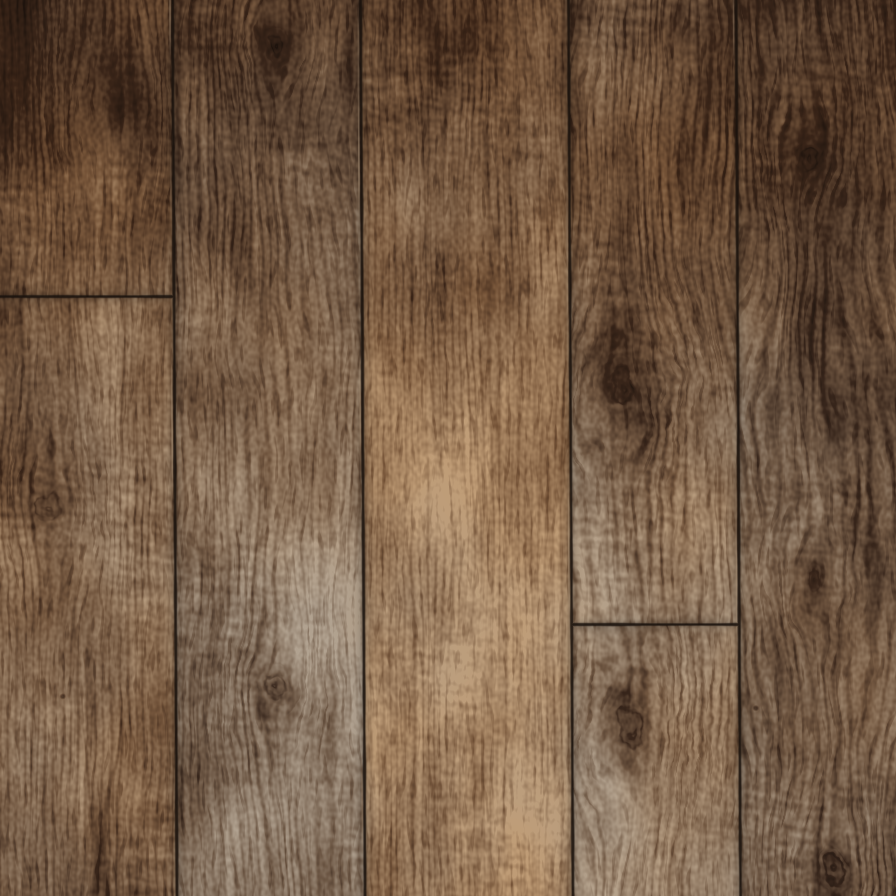
Write a Shadertoy shader that draws this texture.

```glsl
// Worn oak floor: five vertical planks with end joints, wavy grain, knots and stains.

const vec3 DARK_OAK  = vec3(0.22, 0.145, 0.10);
const vec3 MID_OAK   = vec3(0.44, 0.335, 0.245);
const vec3 LIGHT_OAK = vec3(0.66, 0.565, 0.46);
const vec3 WARM_TINT = vec3(1.05, 0.985, 0.90);
const vec3 GREY_TINT = vec3(0.97, 1.02, 1.10);
const vec3 GAP_COLOR = vec3(0.10, 0.07, 0.05);

const int PLANKS = 5;
const float EDGES[6] = float[6](0.0, 0.195, 0.405, 0.637, 0.824, 1.0);
const float JOINTS[5] = float[5](0.669, 2.0, 2.0, 0.303, 2.0); // 2 = no joint
// Per plank: grain waviness, tone shift, greyness
const vec3 CHARACTER[5] = vec3[5](
    vec3(0.35, 0.01, 0.35), vec3(0.60, -0.02, 0.75), vec3(0.12, 0.03, 0.10),
    vec3(0.80, 0.01, 0.50), vec3(1.00, -0.04, 0.60));

const float SEAM_TILT = 0.005;
const float GAP_HALF_WIDTH = 0.0014;
const float BEVEL_WIDTH = 0.0018;
const float FINE_RINGS = 135.0;   // growth lines per canvas width
const float COARSE_RINGS = 72.0;
const float KNOT_CHANCE = 0.5;
const float NAIL_CELLS = 8.0;
const vec2 GLOW_CENTER = vec2(0.50, 0.20);

float hash(vec2 p) {
    vec3 q = fract(p.xyx * 0.1031);
    q += dot(q, q.yzx + 33.33);
    return fract((q.x + q.y) * q.z);
}

vec2 hash2(vec2 p) { return vec2(hash(p), hash(p + 71.7)); }

float slope(vec2 cell, vec2 offset) {
    float a = 6.28318 * hash(cell);
    return dot(vec2(cos(a), sin(a)), offset);
}

// Gradient noise, about -0.7 to 0.7
float noise(vec2 p) {
    vec2 i = floor(p), f = p - i;
    vec2 w = f * f * f * (f * (f * 6.0 - 15.0) + 10.0);
    vec2 e = vec2(1.0, 0.0);
    return mix(mix(slope(i, f), slope(i + e, f - e), w.x),
               mix(slope(i + e.yx, f - e.yx), slope(i + 1.0, f - 1.0), w.x), w.y);
}

float fbm(vec2 p) {
    float sum = 0.0, amp = 1.0;
    for (int i = 0; i < 4; i++) {
        sum += amp * noise(p);
        p = p * 2.03 + 17.3;
        amp *= 0.5;
    }
    return sum;
}

vec3 oak(float t) {
    vec3 c = mix(DARK_OAK, MID_OAK, clamp(t * 2.0, 0.0, 1.0));
    c = mix(c, LIGHT_OAK, clamp(t * 2.0 - 1.0, 0.0, 1.25));
    return c * (1.0 + 0.8 * clamp(t, -0.6, 0.0));
}

float growthLine(float phase) { return pow(0.5 + 0.5 * sin(6.28318 * phase), 2.5); }

// Wood tone at p on one board, relative to its lighting
float woodTone(vec2 p, vec2 board, int plank) {
    float wave = CHARACTER[plank].x;
    vec2 q = p + 10.0 * hash2(board + 7.0);
    float u = q.x + 0.04 * wave * fbm(q * vec2(5.0, 2.2));
    float core = 0.0, halo = 0.0, knotRadius = 0.0;

    // Knots push the grain aside and carry their own rings
    for (int j = 0; j < 4; j++) {
        vec2 key = board * 9.0 + vec2(float(j) * 3.0, 5.0);
        vec2 r = hash2(key);
        vec2 center = vec2(mix(EDGES[plank], EDGES[plank + 1], 0.25 + 0.5 * r.x),
                           (float(j) + r.y) * 0.25);
        float size = 0.010 + 0.012 * hash(key + 31.0);
        float present = step(hash(key + 53.0), KNOT_CHANCE) * min(wave * 2.0, 1.0);
        vec2 d = (p - center) / (size * vec2(1.0, 1.7));
        d += 0.6 * vec2(fbm(q * 28.0), fbm(q * 28.0 + 9.0));
        u -= present * 0.75 * (p.x - center.x) * exp(-dot(d, d) * 0.12);
        float k = present * exp(-dot(d, d) * 0.9);
        halo += present * exp(-dot(d, d) * 0.16);
        if (k > core) { core = k; knotRadius = length(d); }
    }

    float phase = u * mix(FINE_RINGS, COARSE_RINGS, min(wave, 1.0));
    phase += 0.9 * noise(q * vec2(34.0, 4.0));
    float rings = mix(growthLine(phase), growthLine(knotRadius * 2.0), smoothstep(0.2, 0.6, core));
    rings *= 0.75 + 1.1 * noise(q * vec2(16.0, 7.0));

    // Fine texture: short open pores, fibres, cross saw marks, grit
    float pores = smoothstep(0.08, 0.38, noise(vec2(u * 210.0, q.y * 34.0)));
    float fibre = noise(vec2(u * 120.0, q.y * 11.0));
    float grit = noise(q * vec2(230.0, 150.0));
    float sawPatch = smoothstep(-0.15, 0.5, noise(q * 6.0 + 3.0));
    float saw = noise(q * vec2(11.0, 95.0)) * sawPatch;
    float fleck = noise(vec2(q.x * 55.0, q.y * 130.0 + q.x * 25.0)) * (0.4 + sawPatch);

    float stain = fbm(q * vec2(6.0, 5.0));
    float streak = fbm(vec2(u * 18.0, q.y * 2.2));
    float crackLine = 1.0 - smoothstep(0.0, 0.014, abs(noise(vec2(u * 9.0, q.y * 1.3))));
    float crack = crackLine * smoothstep(0.2, 0.45, noise(q * vec2(4.0, 5.0) + 20.0));

    float tone = CHARACTER[plank].y + 0.36 * stain + 0.18 * streak;
    tone += 0.25 * fibre + 0.21 * grit + 0.20 * saw + 0.15 * fleck - 0.20 * pores;
    return tone - (0.17 + 0.13 * wave) * rings - 0.40 * core - 0.16 * halo - 0.28 * crack;
}

void mainImage(out vec4 fragColor, in vec2 fragCoord) {
    vec2 uv = fragCoord / iResolution.xy;
    float aa = 1.0 / min(iResolution.x, iResolution.y);
    vec2 p = vec2(uv.x + SEAM_TILT * (uv.y - 0.5), uv.y);

    // Plank under this point and its nearest seam
    int plank = 0;
    float seam = 1.0;
    for (int i = 1; i < PLANKS; i++) {
        float e = p.x - EDGES[i];
        if (e > 0.0) plank = i;
        if (abs(e) < abs(seam)) seam = e;
    }
    float joint = p.y - JOINTS[plank];
    vec2 board = vec2(float(plank), step(0.0, joint));

    // Soft light pooling low on the floor, dark upper end and corners
    vec2 g = (uv - GLOW_CENTER) * vec2(1.25, 1.0);
    float tone = 0.33 + 0.66 * exp(-2.3 * dot(g, g)) - 0.17 * smoothstep(0.6, 1.0, uv.y);
    tone -= 0.35 * smoothstep(0.6, 0.75, length(uv - 0.5));
    tone += woodTone(p, board, plank);

    // Sparse nail holes
    vec2 cell = floor(uv * NAIL_CELLS);
    vec2 hole = (cell + 0.2 + 0.6 * hash2(cell + 13.0)) / NAIL_CELLS;
    float nail = step(0.93, hash(cell + 90.0));
    tone -= 0.5 * nail * (1.0 - smoothstep(0.001, 0.003 + aa, distance(uv, hole)));

    // Warm varnish gives way to grey wear toward the near end
    float grey = CHARACTER[plank].z * (0.6 + 0.8 * (1.0 - uv.y));
    grey += 0.5 * fbm(p * vec2(5.0, 3.0) + board * 5.0);
    vec3 color = oak(tone) * mix(WARM_TINT, GREY_TINT, clamp(grey, 0.0, 1.0));

    // Dark gaps of uneven width with a worn bevel
    float edge = min(abs(seam), abs(joint));
    float wear = smoothstep(-0.1, 0.5, noise(p * vec2(9.0, 7.0)));
    float width = GAP_HALF_WIDTH * (1.0 + 0.5 * noise(p * 24.0));
    float bevel = 1.0 - smoothstep(0.0, BEVEL_WIDTH, abs(seam + GAP_HALF_WIDTH + 0.0014));
    color *= 1.0 - 0.30 * exp(-edge * 220.0);
    color = mix(color, LIGHT_OAK, 0.65 * bevel * wear);
    float gap = 1.0 - smoothstep(width - aa, width + 1.2 * aa, edge);
    fragColor = vec4(mix(color, GAP_COLOR, 0.85 * gap), 1.0);
}
```
